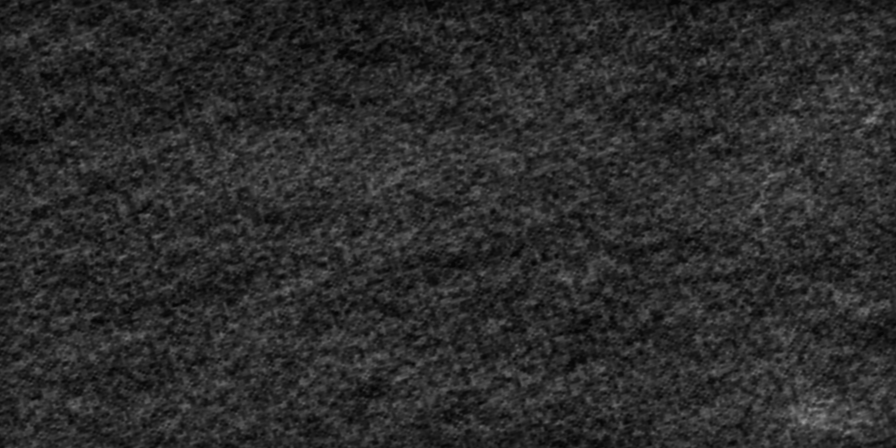
This texture is drawn by a Shadertoy shader. Its source:

```glsl
#define BASE_LEVEL 0.143
#define GRAIN_CONTRAST 0.165
#define RELIEF_CONTRAST 1.1
#define PATCH_CONTRAST 0.2
#define STREAK_GAIN 0.13
#define GRAIN_FREQ 95.0
#define RELIEF_FREQ 9.0
#define PATCH_FREQ 2.4
#define BED_ANGLE 0.3
#define BED_STRETCH 0.6
#define LIGHT_STEP vec2(-0.002, 0.006)

float hash(vec2 cell) {
    return fract(sin(dot(cell, vec2(127.1, 311.7))) * 43758.5453);
}

float valueNoise(vec2 p) {
    vec2 cell = floor(p);
    vec2 f = fract(p);
    f = f * f * (3.0 - 2.0 * f);
    float low = mix(hash(cell), hash(cell + vec2(1, 0)), f.x);
    float high = mix(hash(cell + vec2(0, 1)), hash(cell + vec2(1, 1)), f.x);
    return mix(low, high, f.y);
}

float fbm(vec2 p) {
    float sum = 0.0;
    float amplitude = 0.5;
    for (int i = 0; i < 5; i++) {
        sum += amplitude * valueNoise(p);
        p = p * 2.03 + vec2(17.3, 9.1);
        amplitude *= 0.5;
    }
    return sum;
}

// Stone coordinates: tilted, with features drawn out along the bedding
vec2 alongBed(vec2 p) {
    vec2 dir = vec2(cos(BED_ANGLE), sin(BED_ANGLE));
    return vec2(dot(p, dir) * BED_STRETCH, dot(p, vec2(-dir.y, dir.x)));
}

float height(vec2 p) {
    return fbm(alongBed(p) * RELIEF_FREQ + 3.7);
}

// Fine mineral grain in two sizes, centred on zero
float grain(vec2 p) {
    vec2 q = alongBed(p) * vec2(1.35, 1.0) * GRAIN_FREQ;
    return valueNoise(q) + 0.95 * valueNoise(q * 1.9 + 41.0) - 0.975;
}

// Pale worn ridges, kept to scattered areas
float wornStreaks(vec2 p) {
    vec2 q = alongBed(p);
    float ridge = 1.0 - abs(2.0 * fbm(q * 3.6 + 12.4) - 0.97);
    float area = smoothstep(0.5, 0.72, fbm(p * 2.6 + 28.0));
    return pow(clamp(ridge, 0.0, 1.0), 9.0) * area;
}

void mainImage(out vec4 fragColor, in vec2 fragCoord) {
    vec2 uv = fragCoord / iResolution.xy;
    vec2 p = fragCoord / iResolution.y;

    // Slopes facing the light from above are brighter
    float relief = height(p) - height(p + LIGHT_STEP);
    float patches = fbm(alongBed(p) * PATCH_FREQ + 6.2) - 0.484;
    float streaks = wornStreaks(p);

    float shade = BASE_LEVEL
        + RELIEF_CONTRAST * relief
        + GRAIN_CONTRAST * grain(p)
        + PATCH_CONTRAST * patches;
    shade += STREAK_GAIN * streaks * (0.6 + 8.0 * max(relief, 0.0));

    // Slight lift of the brightest grains and soft dark borders
    float excess = shade - BASE_LEVEL;
    shade += 1.2 * excess * excess;
    vec2 border = smoothstep(vec2(0.0), vec2(0.03, 0.05), min(uv, 1.0 - uv));
    shade *= mix(0.8, 1.0, border.x * border.y);

    fragColor = vec4(vec3(clamp(shade, 0.025, 1.0)), 1.0);
}
```
